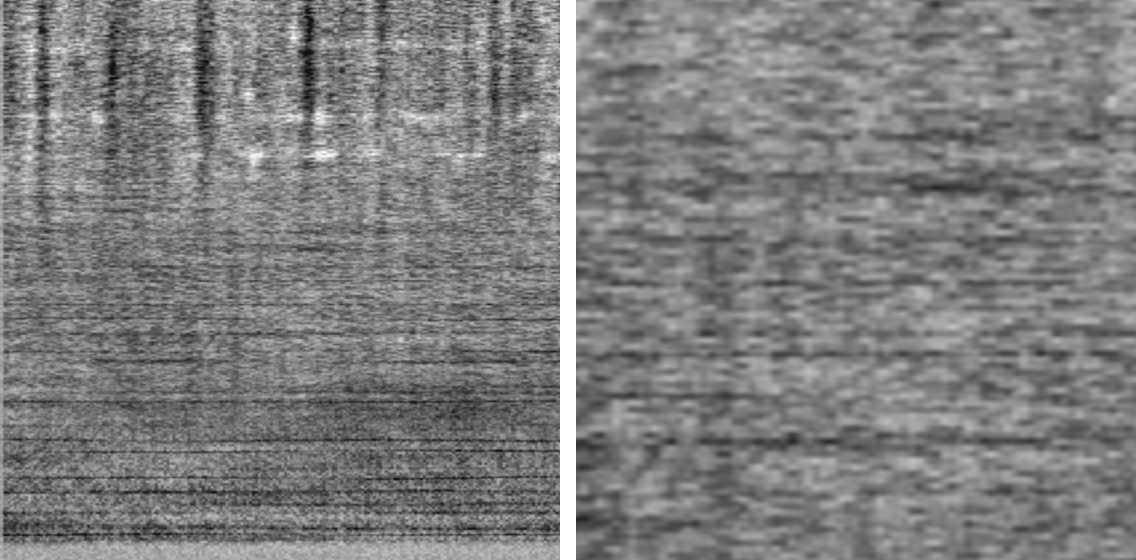
Left: the whole. Right: its middle third, enlarged.
Write a Shadertoy shader that draws this texture.

```glsl
// Grey streaked grain: vertical bands fade downward into dark horizontal scan lines.
#define BASE_TONE 0.485
#define GRAIN_CONTRAST 0.34
#define SPECKLE_CONTRAST 0.18
#define BAND_COUNT 6.2
#define BAND_DEPTH 0.25
#define STREAK_CONTRAST 0.24
#define LINE_COUNT 32
#define LINE_DEPTH 0.30
#define ROW_GLOW 0.30
#define SPOT_COUNT 9

float hash(vec2 p) {
    return fract(sin(dot(p, vec2(127.1, 311.7))) * 43758.5);
}

float noise(vec2 p) {
    vec2 cell = floor(p), f = fract(p);
    f = f * f * (3.0 - 2.0 * f);
    float low = mix(hash(cell), hash(cell + vec2(1, 0)), f.x);
    float high = mix(hash(cell + vec2(0, 1)), hash(cell + vec2(1, 1)), f.x);
    return mix(low, high, f.y);
}

// Noise centred on zero
float ripple(vec2 p) {
    return noise(p) - 0.5;
}

float bell(float d, float width) {
    return exp(-d * d / (width * width));
}

// Fine grain: drawn out sideways above, rounder near the bottom
float grain(vec2 p) {
    float sideways = ripple(p * vec2(95, 265));
    float rounded = ripple(p * vec2(190, 215) + 37.0);
    float fine = mix(rounded, sideways, smoothstep(0.12, 0.42, p.y));
    float contrast = 0.85 + 0.3 * smoothstep(0.6, 0.95, p.y);
    return contrast * (GRAIN_CONTRAST * fine
        + SPECKLE_CONTRAST * ripple(p * vec2(210, 250) + 91.0));
}

// Upright streaks with dark, roughly evenly spaced bands
float uprights(vec2 p) {
    float x = p.x + 0.004 * ripple(vec2(p.x * 20.0, p.y * 45.0));
    float streak = STREAK_CONTRAST * ripple(vec2(x * 38.0, p.y * 2.5))
        + 0.6 * STREAK_CONTRAST * ripple(vec2(x * 85.0, p.y * 6.0));
    float id = floor(x * BAND_COUNT);
    float offset = fract(x * BAND_COUNT) - 0.22 - 0.3 * hash(vec2(id, 5.0));
    float patchy = 0.6 + 0.6 * noise(vec2(id * 7.0, p.y * 22.0));
    float dark = BAND_DEPTH * bell(offset, 0.065) * patchy;
    float lit = 0.10 * bell(offset + 0.15, 0.06);
    float fade = smoothstep(0.45, 0.95, p.y);
    return streak * mix(0.3, 1.0, fade) + (lit - dark) * fade;
}

// Thin dark lines, crowded and stronger toward the bottom
float scanLines(vec2 p) {
    float sum = 0.0;
    for (int i = 0; i < LINE_COUNT; i++) {
        float id = float(i);
        float rank = (id + hash(vec2(id, 1.0))) / float(LINE_COUNT);
        float y = 0.035 + 0.72 * pow(rank, 1.4);
        y += 0.004 * ripple(vec2(p.x * 3.0, id * 9.0));
        float width = mix(0.0018, 0.0038, hash(vec2(id, 2.0)));
        float strength = mix(0.25, 1.0, hash(vec2(id, 3.0))) * mix(1.0, 0.5, rank);
        float along = smoothstep(0.1, 0.75, noise(vec2(p.x * 3.5, id * 13.0)) + 0.2 * p.x);
        sum += strength * mix(0.25, 1.0, along) * bell(p.y - y, width);
    }
    return LINE_DEPTH * min(sum, 1.2);
}

// Soft horizontal layers and wide clouds
float layers(vec2 p) {
    float lower = 1.0 - smoothstep(0.2, 0.5, p.y);
    float rows = 0.16 * lower * ripple(vec2(p.x * 2.5, p.y * 50.0))
        + 0.10 * ripple(vec2(p.x * 4.0, p.y * 130.0));
    float cloud = 0.09 * ripple(p * vec2(4, 7) + 3.0) + 0.08 * ripple(p * vec2(28, 34));
    vec2 glow = (p - vec2(0.25, 0.67)) / vec2(0.32, 0.09);
    vec2 shade = (p - vec2(0.72, 0.25)) / vec2(0.45, 0.07);
    return rows + cloud + 0.08 * exp(-dot(glow, glow)) - 0.08 * exp(-dot(shade, shade));
}

// Broken bright rows in the upper part
float glowRows(vec2 p) {
    float sum = 0.0;
    for (int i = 0; i < 3; i++) {
        float id = float(i);
        float y = 0.72 + 0.07 * id + 0.03 * id * (id - 1.0);
        y += 0.014 * ripple(vec2(p.x * 22.0, id + 50.0));
        float broken = smoothstep(0.4, 0.95, noise(vec2(p.x * 34.0, id * 17.0)));
        sum += (1.0 - 0.25 * id) * (0.15 + broken) * bell(p.y - y, 0.011);
    }
    return ROW_GLOW * sum;
}

// Scattered pale spots
float spots(vec2 p) {
    float sum = 0.0;
    for (int i = 0; i < SPOT_COUNT; i++) {
        float id = float(i);
        vec2 centre = vec2(hash(vec2(id, 21.0)), mix(0.66, 0.99, hash(vec2(id, 22.0))));
        vec2 size = mix(vec2(0.006), vec2(0.014, 0.02), hash(vec2(id, 23.0)));
        vec2 d = (p - centre + 0.008 * ripple(p * 70.0)) / size;
        sum += mix(0.12, 0.38, hash(vec2(id, 24.0))) * exp(-dot(d, d));
    }
    return sum;
}

void mainImage(out vec4 fragColor, in vec2 fragCoord) {
    vec2 p = fragCoord / iResolution.xy;
    float spot = spots(p);
    float tone = BASE_TONE + grain(p) + uprights(p) + layers(p);
    tone += glowRows(p) + spot - scanLines(p);

    // Pale margins at the bottom and left
    float bottom = 1.0 - smoothstep(0.022, 0.036, p.y);
    float left = 1.0 - smoothstep(0.003, 0.009, p.x);
    tone = mix(tone, 0.69 + 0.5 * grain(p), 0.85 * bottom);
    tone = mix(tone, 0.70 + 0.3 * grain(p), 0.75 * left);

    vec3 tint = vec3(0.0, -0.01, 0.06) * smoothstep(0.12, 0.4, spot);
    fragColor = vec4(clamp(vec3(tone) + tint, 0.08, 0.97), 1.0);
}
```
